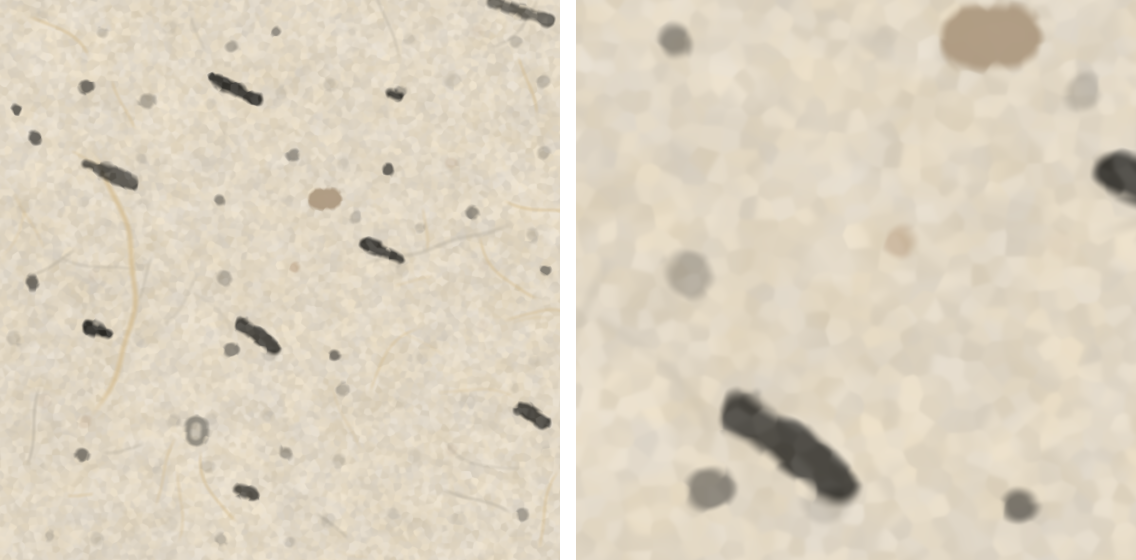
Left: the whole. Right: its middle third, enlarged.
A Shadertoy shader for this texture:

```glsl
vec2 hash2(vec2 p) {
    return fract(sin(vec2(dot(p, vec2(127.1, 311.7)), dot(p, vec2(269.5, 183.3)))) * 43758.5);
}

vec2 turn(vec2 p, float angle) {
    float c = cos(angle), s = sin(angle);
    return vec2(c * p.x + s * p.y, c * p.y - s * p.x);
}

// Smooth cellular noise: two random tones blended from nearby cell points
vec2 cellTones(vec2 p) {
    vec2 cell = floor(p), sum = vec2(0.0);
    float total = 0.0;
    for (int y = -1; y <= 1; y++)
    for (int x = -1; x <= 1; x++) {
        vec2 id = cell + vec2(x, y);
        vec2 away = id + hash2(id) - p;
        float weight = exp(-7.0 * dot(away, away));
        sum += weight * hash2(id + 41.3);
        total += weight;
    }
    return sum / total - 0.5;
}

// Coverage of a soft-edged rod with narrowing ends
float fleck(vec2 p, float angle, float halfLength, float halfWidth, float rough) {
    vec2 q = turn(p, angle);
    float along = clamp(q.x / halfLength, -1.0, 1.0);
    float core = max(halfLength - halfWidth, 0.0);
    q.x -= clamp(q.x, -core, core);
    float d = length(q) - halfWidth * (1.0 - 0.35 * along * along) + rough;
    return smoothstep(0.005, -0.005, d);
}

// Coverage of a thin bent thread, fading at its ends
float fibre(vec2 p, float angle, float halfLength, float bend, float width) {
    vec2 q = turn(p, angle);
    float slope = 2.0 * bend * q.x;
    float d = abs(q.y - bend * q.x * q.x - 0.003 * sin(q.x * 45.0)) / sqrt(1.0 + slope * slope);
    return smoothstep(width, 0.0, d) * smoothstep(halfLength, halfLength * 0.7, abs(q.x));
}

void mainImage(out vec4 fragColor, in vec2 fragCoord) {
    vec2 uv = fragCoord / iResolution.y;

    // Mottled paper
    vec2 grain = cellTones(uv * 95.0);
    vec2 mottle = cellTones(uv * 36.0 + 7.0);
    vec2 cloud = cellTones(uv * 9.0 + 3.0);
    vec3 color = vec3(0.882, 0.842, 0.769);
    color += 0.07 * grain.x + 0.035 * mottle.x + 0.02 * cloud.x;
    color += vec3(0.2, 0.0, -0.45) * (0.05 * grain.y + 0.05 * mottle.y);

    vec3 tan_ = vec3(0.83, 0.73, 0.55);
    vec3 gray = vec3(0.70, 0.67, 0.61);
    vec3 ink = vec3(0.19, 0.185, 0.17) + 0.14 * grain.x;

    // Faint short fibres
    for (int i = 0; i < 36; i++) {
        vec2 id = vec2(float(i), 5.0);
        vec2 a = hash2(id), b = hash2(id + 17.0), c = hash2(id + 31.0);
        float cover = fibre(uv - a, b.x * 3.14, mix(0.025, 0.09, b.y), (c.x - 0.5) * 9.0, 0.006);
        color = mix(color, c.y < 0.6 ? tan_ : gray, cover * mix(0.12, 0.42, fract(c.y * 7.0)));
    }

    // One long curved fibre and one long pale line
    color = mix(color, tan_, 0.62 * fibre(uv - vec2(0.24, 0.49), 1.57, 0.25, 1.35, 0.009));
    color = mix(color, gray, 0.35 * fibre(uv - vec2(0.78, 0.56), 0.27, 0.15, 0.2, 0.007));

    // Small specks, one per cell, mostly faint
    vec2 cell = floor(uv * 9.0);
    vec2 a = hash2(cell + 2.0), b = hash2(cell + 57.0);
    vec2 speckPos = (cell + mix(vec2(0.2), vec2(0.8), a)) / 9.0;
    float strength = mix(0.06, 0.85, pow(b.x, 4.0));
    vec3 speckColor = b.y > 0.86 ? vec3(0.54, 0.35, 0.19) : vec3(0.29, 0.28, 0.26);
    float radius = mix(0.008, 0.014, fract(b.y * 9.0));
    color = mix(color, speckColor, strength * fleck(uv - speckPos, a.x * 6.0, radius * 1.2, radius, 0.006 * grain.y));

    // Dark flecks, most leaning down to the right
    for (int i = 0; i < 9; i++) {
        float n = float(i);
        vec2 pos = fract(vec2(0.42, 0.84) + n * vec2(0.755, 0.57));
        vec2 h = hash2(vec2(n, 9.0)), k = hash2(vec2(n, 23.0));
        float angle = h.x > 0.85 ? 0.25 : mix(-0.62, -0.32, k.x);
        float halfLength = mix(0.018, 0.068, fract(n * 0.618 + 0.7));
        float cover = fleck(uv - pos, angle, halfLength, mix(0.010, 0.014, k.y), 0.010 * mottle.y + 0.005 * grain.y);
        color = mix(color, ink, cover * mix(0.65, 0.97, h.y));
    }

    // Brown blot and hollow gray husk
    color = mix(color, vec3(0.67, 0.59, 0.49), 0.9 * fleck(uv - vec2(0.58, 0.645), -0.05, 0.034, 0.019, 0.006 * grain.x));
    vec2 husk = uv - vec2(0.35, 0.23);
    float rim = fleck(husk, 1.5, 0.032, 0.02, 0.006 * grain.y) - 0.6 * fleck(husk, 1.5, 0.018, 0.009, 0.0);
    color = mix(color, vec3(0.42, 0.41, 0.38), 0.65 * rim);

    fragColor = vec4(color, 1.0);
}
```
